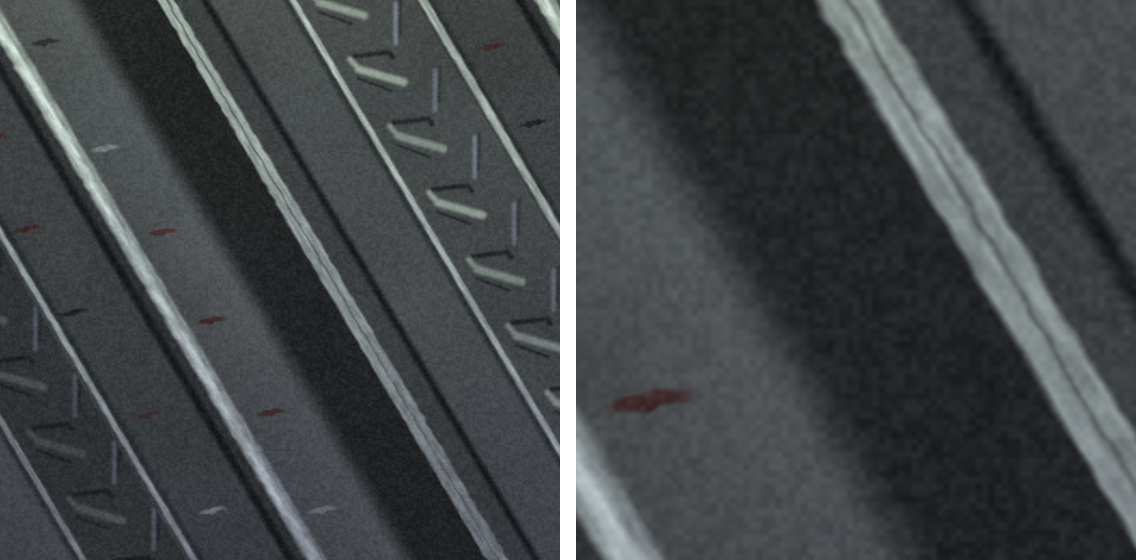
Left: the whole. Right: its middle third, enlarged.
Reproduce this texture procedurally as a Shadertoy shader.

```glsl
#define SLOPE 0.592
#define SOFT 0.004
#define HOOK_PITCH 0.119
#define FLECK_PITCH 0.162
#define GRAIN 0.055
#define GROOVE vec3(0.07, 0.08, 0.09)
#define SHEEN vec3(0.74, 0.78, 0.75)
#define STEEL vec3(0.56, 0.58, 0.60)
#define RUST vec3(0.24, 0.12, 0.11)

float hash(vec2 p) {
    p = fract(p * vec2(0.1031, 0.1137));
    p += dot(p, p.yx + 33.33);
    return fract((p.x + p.y) * p.x * 17.0);
}

float noise(vec2 p) {
    vec2 i = floor(p), f = fract(p);
    f = f * f * (3.0 - 2.0 * f);
    return mix(mix(hash(i), hash(i + vec2(1, 0)), f.x),
               mix(hash(i + vec2(0, 1)), hash(i + vec2(1, 1)), f.x), f.y);
}

float past(float x, float edge, float blur) {
    return smoothstep(edge - blur, edge + blur, x);
}

// Soft band of given half width
float band(float x, float halfWidth, float blur) {
    return 1.0 - smoothstep(halfWidth - blur, halfWidth + blur, abs(x));
}

float segment(vec2 p, vec2 a, vec2 b) {
    vec2 ab = b - a;
    return length(p - a - ab * clamp(dot(p - a, ab) / dot(ab, ab), 0.0, 1.0));
}

// Flat faces, stepping in brightness across one repeat
vec3 faces(float s, float curb, float treadTone) {
    float tone = 0.235;
    tone = mix(tone, 0.19, past(s, -0.073, 0.006));
    tone = mix(tone, 0.285 + 0.25 * clamp(s, 0.0, 0.12), past(s, -0.029, 0.01));
    tone = mix(tone, 0.135, past(s, 0.136, 0.026));
    tone = mix(tone, 0.235, past(s, 0.296, SOFT));
    tone = mix(tone, 0.28, past(s, 0.366, SOFT));
    tone = mix(tone, treadTone, past(s, curb, SOFT));
    return tone * vec3(0.97, 1.0, 1.02);
}

// Embossed hooks: shaded upper lip, lit lower lip, thin upright
vec3 addHooks(vec3 col, float s, float down, float phase, float gain) {
    float row = floor(down / HOOK_PITCH - phase);
    for (int j = -1; j <= 2; j++) {
        float dy = down - (row + float(j) + phase) * HOOK_PITCH;
        vec2 p = vec2(s + SLOPE * dy, dy);
        float wear = 0.75 + 0.25 * hash(vec2(row + float(j) + 40.0, phase * 50.0));
        float shade = min(segment(p, vec2(0.0, -0.012), vec2(0.062, -0.019)),
                          segment(p, vec2(0.062, -0.019), vec2(0.069, -0.01)));
        shade = min(shade, segment(p, vec2(0.008, 0.028), vec2(0.065, 0.049)) + 0.002);
        float lit = min(segment(p, vec2(-0.007, -0.006), vec2(0.008, 0.011)) + 0.002,
                        segment(p, vec2(0.008, 0.011), vec2(0.088, 0.034)));
        float upright = segment(p, vec2(0.074, -0.035), vec2(0.074, -0.105));
        float uprightShade = segment(p, vec2(0.081, -0.05), vec2(0.083, -0.112));
        col = mix(col, GROOVE, 0.65 * band(shade, 0.004, 0.004));
        col = mix(col, GROOVE, 0.35 * band(uprightShade, 0.003, 0.004));
        col = mix(col, vec3(0.58, 0.62, 0.58), gain * wear * band(lit, 0.007, 0.005));
        col = mix(col, vec3(0.47, 0.49, 0.56), (0.3 + 0.5 * gain) * wear * band(upright, 0.004, 0.004));
    }
    return col;
}

// Sparse scuffs along one face
vec3 addFlecks(vec3 col, float s, float down, float seed) {
    float id = floor(down / FLECK_PITCH);
    float pick = hash(vec2(id + 3.0, seed));
    float dy = down - (id + 0.35 + 0.3 * pick) * FLECK_PITCH;
    float dx = s + SLOPE * dy + 0.04 * (hash(vec2(seed, id + 9.0)) - 0.5);
    vec2 p = vec2(dx, dy + 0.2 * dx);
    p += 0.006 * (noise(vec2(dx, dy) * 120.0 + seed) - 0.5);
    float spot = 1.0 - smoothstep(0.5, 1.2, length(p / vec2(0.026, 0.006)));
    vec3 tint = pick > 0.85 ? STEEL : (pick > 0.55 ? RUST : GROOVE);
    return mix(col, tint, spot * (0.45 + 0.4 * hash(vec2(id, seed + 5.0))));
}

void mainImage(out vec4 fragColor, in vec2 fragCoord) {
    vec2 uv = fragCoord / iResolution.xy;
    float down = 1.0 - uv.y;

    // Diagonal coordinate, repeating once per canvas width
    float u = uv.x - SLOPE * down;
    float cell = floor(u + 0.26);
    float s = u - cell;
    bool leftCell = cell < 0.0;
    float curb = leftCell ? 0.557 : 0.523;

    vec3 col = faces(s, curb, leftCell ? 0.195 : 0.265);
    col = addFlecks(col, s + 0.18, down, 7.0 + cell * 5.0);
    col = addFlecks(col, s - 0.045, down, 23.0);
    col = addHooks(col, s - curb - 0.043, down, leftCell ? 0.525 : 0.945, leftCell ? 0.28 : 0.85);

    // Grooves
    col = mix(col, GROOVE, 0.85 * band(s + 0.073, 0.008, 0.007));
    col = mix(col, GROOVE, 0.85 * band(s - 0.366, 0.007, 0.007));
    col = mix(col, GROOVE, 0.45 * band(s - curb + 0.012, 0.006, 0.006));
    col = mix(col, GROOVE, 0.4 * band(s + 0.232, 0.006, 0.006));

    // Raised ridges with rough, fibrous edges
    float fibre = noise(vec2(u * 160.0, down * 45.0));
    float rough = 0.004 * (noise(vec2(u * 60.0, down * 90.0)) - 0.5);
    vec3 ridge = mix(SHEEN, STEEL, 0.2 + 0.6 * down) * (0.85 + 0.25 * fibre);
    float broad = s + 0.027 + rough;
    col = mix(col, ridge * 0.78, band(broad, 0.018, 0.005));
    col = mix(col, ridge * 1.06, band(broad + 0.003, 0.008, 0.006));
    float twin = s - 0.296 + rough;
    float twinWidth = mix(0.014, 0.019, smoothstep(0.0, 0.5, down));
    col = mix(col, ridge * mix(0.88, 0.72, down), band(twin, twinWidth, 0.004));
    col *= 1.0 - 0.4 * band(twin - 0.001, 0.002, 0.003) * (1.0 - 0.6 * down);
    float thin = leftCell ? 0.75 : 0.92;
    col = mix(col, ridge * thin, band(s - curb + 0.3 * rough, 0.006, 0.004));
    float rim = s > 0.5 ? s - 0.755 : s + 0.245;
    col = mix(col, ridge * 0.85, band(rim + 0.5 * rough, cell > 0.0 || s > 0.5 ? 0.008 : 0.006, 0.004));

    // Light falloff, cooler towards the bottom, and fine grain
    col *= mix(vec3(1.08, 1.12, 1.08), vec3(0.93, 0.94, 1.0), down);
    col *= 0.94 + 0.12 * noise(uv * 9.0);
    float grain = noise(uv * 260.0) + 0.5 * noise(uv * 130.0 + 17.0) - 0.75;
    col += GRAIN * grain;
    fragColor = vec4(clamp(col, 0.0, 1.0), 1.0);
}
```
